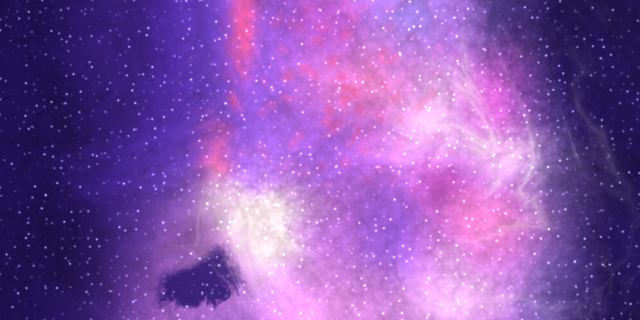
Write a WebGL 1 fragment shader that draws this background.

```glsl
precision highp float;

uniform vec2 u_resolution;

const vec3 NIGHT = vec3(0.11, 0.06, 0.30);
const vec3 INDIGO = vec3(0.31, 0.17, 0.64);
const vec3 VIOLET = vec3(0.55, 0.34, 0.86);
const vec3 ORCHID = vec3(0.79, 0.43, 0.89);
const vec3 PINK = vec3(0.90, 0.59, 0.88);
const vec3 BLUSH = vec3(0.96, 0.76, 0.94);
const vec3 CORAL = vec3(0.97, 0.37, 0.62);
const vec3 ROSE = vec3(0.97, 0.52, 0.80);
const vec3 MAGENTA = vec3(0.82, 0.33, 0.78);
const vec3 PERIWINKLE = vec3(0.64, 0.54, 0.95);
const vec3 SLATE = vec3(0.47, 0.36, 0.67);
const vec3 MAUVE = vec3(0.55, 0.32, 0.65);
const vec3 CREAM = vec3(1.0, 0.92, 0.95);
const vec3 STARLIGHT = vec3(0.78, 0.80, 1.0);
const mat2 TURN = mat2(0.8, 0.6, -0.6, 0.8);
const float WARP = 0.045;
const float STAR_RADIUS = 0.0036;

vec2 hash2(vec2 c) {
  return fract(sin(vec2(dot(c, vec2(127.1, 311.7)), dot(c, vec2(269.5, 183.3)))) * 43758.5);
}

// Distance to the nearest scattered point
float cellular(vec2 p) {
  vec2 id = floor(p), f = fract(p);
  float nearest = 2.0;
  for (int y = -1; y <= 1; y++) {
    for (int x = -1; x <= 1; x++) {
      vec2 cell = vec2(float(x), float(y));
      vec2 d = cell + hash2(id + cell) - f;
      nearest = min(nearest, dot(d, d));
    }
  }
  return sqrt(nearest);
}

// Layered sines, each bending the next; roughly -1 to 1
float waves(vec2 p) {
  float sum = 0.0, amp = 0.55;
  for (int i = 0; i < 6; i++) {
    p = TURN * p + 0.7 * sin(p.yx + float(i) * 1.7);
    sum += amp * sin(p.x) * cos(p.y + 0.6);
    p *= 1.85;
    amp *= 0.62;
  }
  return sum;
}

float glow(vec2 p, vec2 center, vec2 size) {
  vec2 d = (p - center) / size;
  return exp(-dot(d, d));
}

float starField(vec2 p) {
  float light = 0.0;
  for (int i = 0; i < 3; i++) {
    float scale = 13.0 + 11.0 * float(i);
    vec2 g = p * scale + 7.3 * float(i), id = floor(g);
    float d = length(fract(g) - 0.2 - 0.6 * hash2(id)) / (scale * STAR_RADIUS);
    light += pow(hash2(id + 5.3).x, 4.0) * exp(-d * d);
  }
  return light;
}

void main() {
  vec2 p = gl_FragCoord.xy / u_resolution * vec2(2.0, 1.0);
  float cloud = waves(p * 6.0);
  float detail = waves(p * 11.0 + 4.0);
  float grain = 0.6 * cellular(p * 24.0 + cloud) + 0.4 * cellular(p * 62.0) - 0.48;
  vec2 w = p + WARP * vec2(cloud, detail) + 0.03 * grain;

  // Dark left side rising to the bright middle
  vec3 col = mix(NIGHT, INDIGO, smoothstep(0.08, 0.58, w.x));
  col = mix(col, VIOLET, smoothstep(0.48, 0.84, w.x));
  col = mix(col, ORCHID, 0.9 * smoothstep(0.72, 1.1, w.x));

  // Smoky right side
  float border = 1.47 + 0.17 * smoothstep(1.0, 0.4, w.y);
  float dusk = smoothstep(1.6, 1.98, w.x) + 0.65 * smoothstep(0.4, 0.95, w.y);
  vec3 smoke = mix(SLATE, NIGHT, clamp(dusk, 0.0, 0.95));
  col = mix(col, smoke, smoothstep(border - 0.12, border + 0.1, w.x));

  // Upper clouds
  col = mix(col, PERIWINKLE, 0.8 * glow(w, vec2(1.27, 0.95), vec2(0.19, 0.17)));
  col = mix(col, MAGENTA, 0.5 * glow(w, vec2(1.0, 0.95), vec2(0.13, 0.09)));
  col = mix(col, ROSE, 0.85 * glow(w, vec2(1.14, 0.73), vec2(0.16, 0.13)));
  col = mix(col, MAGENTA, 0.85 * glow(w, vec2(1.56, 0.69), vec2(0.11, 0.14)));
  col = mix(col, BLUSH, 0.85 * glow(w, vec2(1.37, 0.63), vec2(0.14, 0.15)));
  col = mix(col, VIOLET, 0.5 * glow(w, vec2(1.0, 0.51), vec2(0.13, 0.1)));

  // Lower clouds
  col = mix(col, MAUVE, 0.8 * glow(w, vec2(0.52, 0.04), vec2(0.17, 0.24)));
  col = mix(col, PINK, 0.8 * glow(w, vec2(1.0, 0.04), vec2(0.34, 0.16)));
  col = mix(col, VIOLET, 0.75 * glow(w, vec2(1.2, 0.27), vec2(0.13, 0.14)));
  col = mix(col, BLUSH, 0.8 * glow(w, vec2(1.43, 0.07), vec2(0.18, 0.14)));
  col = mix(col, ROSE, 0.85 * glow(w, vec2(1.52, 0.31), vec2(0.15, 0.11)));
  col = mix(col, MAGENTA, 0.7 * glow(w, vec2(1.38, 0.4), vec2(0.08, 0.09)));
  col = mix(col, BLUSH, 0.85 * glow(w, vec2(1.59, 0.52), vec2(0.1, 0.08)));

  // Coral plumes and scattered flecks
  float plume = glow(w, vec2(0.755, 0.94), vec2(0.045, 0.16))
    + 0.8 * glow(w, vec2(0.74, 0.67), vec2(0.025)) + glow(w, vec2(0.68, 0.48), vec2(0.05, 0.09));
  float fleck = smoothstep(0.34, 0.12, cellular(p * 13.0 + 0.6 * detail));
  plume += 0.6 * fleck * glow(p, vec2(1.05, 0.72), vec2(0.3, 0.28));
  col = mix(col, CORAL, 0.85 * min(plume, 1.0));

  // Bright core
  col = mix(col, PINK, 0.9 * glow(w, vec2(0.76, 0.28), vec2(0.22, 0.19)));
  float core = glow(w, vec2(0.77, 0.33), vec2(0.13, 0.09)) + glow(w, vec2(0.85, 0.23), vec2(0.09, 0.1));
  col = mix(col, CREAM, min(core, 1.0));

  // Cloud relief, then the dark wisps below the core
  col *= 1.0 + 0.13 * cloud + 0.12 * detail - 0.22 * grain;
  float wisp = glow(w, vec2(0.62, 0.12), vec2(0.16, 0.06)) + 0.6 * glow(w, vec2(0.67, 0.2), vec2(0.06));
  col = mix(col, NIGHT * 1.4, 0.85 * smoothstep(0.35, 0.8, wisp + 0.35 * detail));

  // Glowing filaments along the right-hand clouds
  float ridge = pow(max(1.0 - abs(waves(p * 5.0 + 9.0)), 0.0), 9.0);
  float veil = glow(p, vec2(1.42, 0.68), vec2(0.14, 0.2)) + glow(p, vec2(1.6, 0.48), vec2(0.15, 0.13))
    + 0.6 * glow(p, vec2(1.62, 0.2), vec2(0.26, 0.22)) + 0.6 * glow(p, vec2(1.25, 0.87), vec2(0.08, 0.14))
    + 0.3 * glow(p, vec2(1.9, 0.65), vec2(0.16, 0.28)) + 0.6 * glow(p, vec2(0.77, 0.3), vec2(0.2, 0.16));
  col = mix(col, CREAM, 0.55 * ridge * min(veil, 1.0));

  col += STARLIGHT * 0.75 * starField(p);
  gl_FragColor = vec4(clamp(col, 0.0, 1.0), 1.0);
}
```
